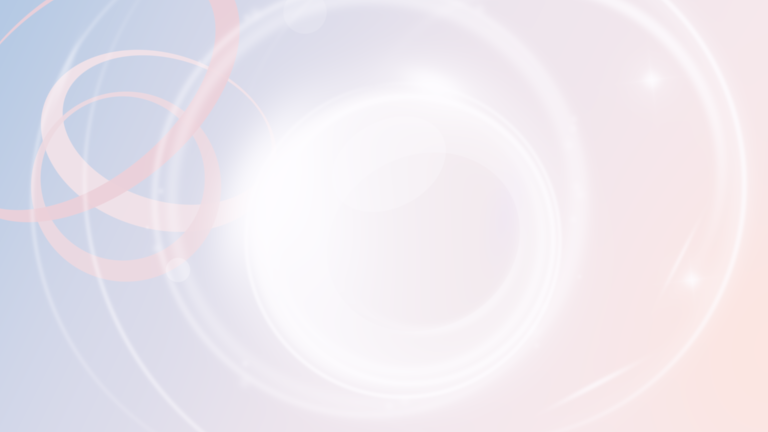
Write a WebGL 1 fragment shader that draws this background.

```glsl
precision highp float;
uniform vec2 u_resolution;

float hash(float n) {
  n = fract(n * 0.1031);
  n *= n + 33.33;
  return fract(n * (n + n));
}

vec2 rotate(vec2 p, float a) {
  float c = cos(a), s = sin(a);
  return vec2(c * p.x + s * p.y, c * p.y - s * p.x);
}

// Antialiased coverage of a tilted ellipse
float ellipse(vec2 p, vec2 center, vec2 radii, float tilt) {
  vec2 q = rotate(p - center, tilt);
  float k = length(q / radii);
  float d = k * (k - 1.0) / max(length(q / (radii * radii)), 0.001);
  float px = 1.0 / u_resolution.y;
  return 1.0 - smoothstep(-px, px, d);
}

// Soft elongated spot of light
float spot(vec2 p, vec2 center, vec2 size, float tilt) {
  vec2 q = rotate(p - center, tilt) / size;
  return exp(-dot(q, q));
}

// Circular line of light, brightest toward the angle "facing"
float arc(vec2 p, vec2 center, float radius, float width, float facing, float focus) {
  vec2 q = p - center;
  float d = (length(q) - radius) / width;
  float side = 0.5 + 0.5 * dot(normalize(q + 0.00001), vec2(cos(facing), sin(facing)));
  return exp(-d * d) * pow(side, focus);
}

float star(vec2 p, vec2 center, float size) {
  vec2 q = abs(rotate(p - center, 0.12)) / size;
  float rays = exp(-q.x * 2.0 - q.y * 14.0) + exp(-q.y * 2.0 - q.x * 14.0);
  return exp(-dot(q, q) * 10.0) + 0.45 * rays + 0.25 * exp(-dot(q, q));
}

vec3 backdrop(vec2 p) {
  float t = p.x * 0.5 + (1.0 - p.y) * 0.25;
  vec3 c = mix(vec3(0.69, 0.78, 0.89), vec3(0.84, 0.85, 0.915), smoothstep(-0.08, 0.34, t));
  c = mix(c, vec3(0.935, 0.9, 0.93), smoothstep(0.25, 0.65, t));
  c = mix(c, vec3(0.965, 0.91, 0.925), smoothstep(0.6, 0.95, t));
  return mix(c, vec3(0.988, 0.9, 0.882), 0.95 * spot(p, vec2(1.8, 0.2), vec2(0.32, 0.42), -0.3));
}

void main() {
  vec2 p = gl_FragCoord.xy / u_resolution.y;
  vec3 color = backdrop(p);

  // Flat crescent ribbons
  float paleRibbon = ellipse(p, vec2(0.368, 0.674), vec2(0.279, 0.203), -0.3)
    * (1.0 - ellipse(p, vec2(0.387, 0.699), vec2(0.248, 0.164), -0.3));
  float lowRibbon = ellipse(p, vec2(0.292, 0.568), vec2(0.22), 0.0)
    * (1.0 - ellipse(p, vec2(0.284, 0.587), vec2(0.19), 0.0));
  float roseRibbon = ellipse(p, vec2(0.22, 0.792), vec2(0.389, 0.234), 0.69)
    * (1.0 - ellipse(p, vec2(0.192, 0.793), vec2(0.359, 0.208), 0.69));
  color = mix(color, vec3(0.945, 0.885, 0.91), paleRibbon * 0.95);
  color = mix(color, vec3(0.93, 0.85, 0.88), lowRibbon * 0.9);
  color = mix(color, vec3(0.925, 0.815, 0.85), roseRibbon * 0.92);

  // Milky bubble and its halo
  vec2 bubble = vec2(0.933, 0.444);
  float dist = length(p - bubble);
  float inside = 1.0 - smoothstep(0.33, 0.37, dist);
  vec3 milk = mix(vec3(0.975, 0.965, 0.98), vec3(0.953, 0.92, 0.935), smoothstep(0.7, 1.2, p.x));
  color = mix(color, milk, inside * 0.85);
  color = mix(color, vec3(0.93, 0.89, 0.96), 0.45 * inside * spot(p, vec2(1.18, 0.52), vec2(0.04, 0.12), -0.2));
  float light = 0.3 * exp(-pow((dist - 0.345) / 0.075, 2.0));
  light += 0.22 * inside * ellipse(p, vec2(0.9, 0.62), vec2(0.14, 0.1), 0.5);
  light += 0.2 * inside * (1.0 - ellipse(p, vec2(0.98, 0.44), vec2(0.23, 0.2), 0.5));
  light += 0.5 * inside * spot(p, vec2(0.72, 0.45), vec2(0.12, 0.18), 0.0);

  // Bubble rim lines
  light += 0.75 * arc(p, bubble, 0.363, 0.005, 4.9, 0.3);
  light += 0.8 * arc(p, vec2(0.949, 0.444), 0.332, 0.007, 0.4, 0.2);
  light += 0.5 * arc(p, vec2(0.945, 0.45), 0.31, 0.012, 5.2, 1.0);
  light += 0.4 * arc(p, vec2(0.98, 0.46), 0.225, 0.012, 5.2, 4.0);

  // Wide orbit rings
  light += 0.32 * arc(p, vec2(0.856, 0.537), 0.498, 0.009, 2.9, 0.5);
  light += 0.28 * arc(p, vec2(0.863, 0.537), 0.465, 0.016, 2.6, 0.6);
  light += 0.4 * arc(p, vec2(0.856, 0.537), 0.485, 0.025, 0.1, 0.8);
  light += 0.85 * arc(p, vec2(1.13, 0.572), 0.593, 0.006, 0.4, 2.0);
  light += 0.3 * arc(p, vec2(1.13, 0.572), 0.585, 0.03, 0.3, 3.0);
  light += 0.9 * arc(p, vec2(1.243, 0.606), 0.428, 0.014, 0.85, 5.0);
  light += 0.4 * arc(p, vec2(0.958, 0.583), 0.762, 0.006, 3.7, 6.0);
  light += 0.25 * arc(p, vec2(0.729, 0.537), 0.655, 0.006, 3.1, 4.0);

  // Bright flares and stars
  light += 1.5 * spot(p, vec2(0.625, 0.56), vec2(0.065, 0.13), -0.4);
  light += 0.55 * spot(p, vec2(0.645, 0.55), vec2(0.12, 0.2), -0.35);
  light += 1.3 * spot(p, vec2(1.007, 0.801), vec2(0.055, 0.025), -0.35);
  light += 0.4 * spot(p, vec2(1.01, 0.79), vec2(0.11, 0.07), -0.35);
  light += 0.85 * star(p, vec2(1.509, 0.815), 0.055) + 0.7 * star(p, vec2(1.602, 0.352), 0.05);
  light += 0.45 * spot(p, vec2(1.574, 0.403), vec2(0.07, 0.005), 1.1);
  light += 0.7 * spot(p, vec2(1.377, 0.109), vec2(0.085, 0.006), 0.48);
  light += 0.3 * spot(p, vec2(0.15, 0.826), vec2(0.07, 0.008), 1.2);

  // Small bubbles and dust along the orbit
  light += 0.13 * ellipse(p, vec2(0.706, 0.972), vec2(0.05), 0.0);
  light += 0.25 * ellipse(p, vec2(0.412, 0.375), vec2(0.028), 0.0);
  for (int i = 0; i < 24; i++) {
    float n = float(i) + 1.0;
    float angle = 6.2832 * hash(n * 7.3);
    vec2 at = vec2(0.856, 0.537) + (0.46 + 0.06 * hash(n * 3.1)) * vec2(cos(angle), sin(angle));
    light += 0.2 * spot(p, at, vec2(0.004 + 0.01 * hash(n * 5.7)), 0.0);
  }

  color = mix(color, vec3(0.995, 0.99, 1.0), 1.0 - exp(-light * 1.4));
  gl_FragColor = vec4(color, 1.0);
}
```
